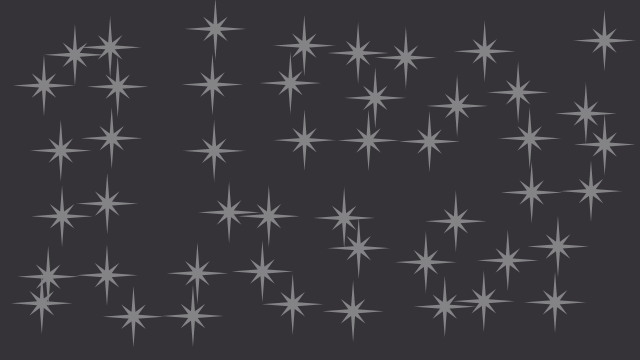
A Shadertoy shader for this pattern:

```glsl
// Scattered grey eight-pointed stars on a dark charcoal ground.
// A jittered cellular grid places one star per cell; each star is a folded
// distance function, and a small sample grid smooths its thin tips.

const vec3 CHARCOAL = vec3(0.208, 0.200, 0.220);
const vec3 STAR_GREY = vec3(0.518, 0.512, 0.526);

const vec2 GRID = vec2(8.0, 6.0);        // columns and rows of stars
const vec2 MARGIN = vec2(0.058, 0.048);  // empty border around the grid
const vec2 JITTER = vec2(0.72, 0.64);    // share of a cell a centre may roam

const float LONG_RAY = 0.0855;           // reach of the upright rays
const float SHORT_RAY = 0.034;           // diagonal reach along each axis
const float CORE_RADIUS = 0.0143;        // notch between neighbouring rays
const int SAMPLES = 4;                   // samples per pixel side

vec2 hash22(vec2 p) {
    vec2 q = vec2(dot(p, vec2(127.1, 311.7)), dot(p, vec2(269.5, 183.3)));
    return fract(sin(q) * 43758.5453);
}

// Signed distance to the line a-b, positive on its right-hand side.
float lineSide(vec2 p, vec2 a, vec2 b) {
    vec2 dir = normalize(b - a);
    return dot(p - a, vec2(dir.y, -dir.x));
}

// Star distance: fold into one eighth, then join the two ray edges.
float starDistance(vec2 p, float longRay, float shortRay, float core) {
    p = abs(p);
    p = vec2(max(p.x, p.y), min(p.x, p.y));
    vec2 notch = core * vec2(cos(radians(22.5)), sin(radians(22.5)));
    float upright = lineSide(p, vec2(longRay, 0.0), notch);
    float diagonal = lineSide(p, notch, vec2(shortRay));
    return min(upright, diagonal);
}

// Nearest star among the cells around p.
float starField(vec2 p, vec2 cell) {
    vec2 home = floor(p / cell);
    float nearest = 1.0;
    for (int y = -1; y <= 1; y++) {
        for (int x = -1; x <= 1; x++) {
            vec2 id = home + vec2(x, y);
            if (any(lessThan(id, vec2(0.0))) || any(greaterThanEqual(id, GRID))) continue;
            vec2 centre = (id + 0.5 + JITTER * (hash22(id + 3.0) - 0.5)) * cell;
            nearest = min(nearest, starDistance(p - centre, LONG_RAY, SHORT_RAY, CORE_RADIUS));
        }
    }
    return nearest;
}

void mainImage(out vec4 fragColor, in vec2 fragCoord) {
    // Canvas units: the height is one.
    vec2 canvas = iResolution.xy / iResolution.y;
    vec2 cell = (canvas - 2.0 * MARGIN) / GRID;
    float sampleStep = 1.0 / (iResolution.y * float(SAMPLES));

    // Average soft-edged samples over the pixel.
    float coverage = 0.0;
    for (int j = 0; j < SAMPLES; j++) {
        for (int i = 0; i < SAMPLES; i++) {
            vec2 offset = (vec2(i, j) + 0.5) / float(SAMPLES) - 0.5;
            vec2 p = (fragCoord + offset) / iResolution.y - MARGIN;
            float d = starField(p, cell);
            coverage += 1.0 - smoothstep(-0.5 * sampleStep, 0.5 * sampleStep, d);
        }
    }
    coverage /= float(SAMPLES * SAMPLES);

    fragColor = vec4(mix(CHARCOAL, STAR_GREY, coverage), 1.0);
}
```
